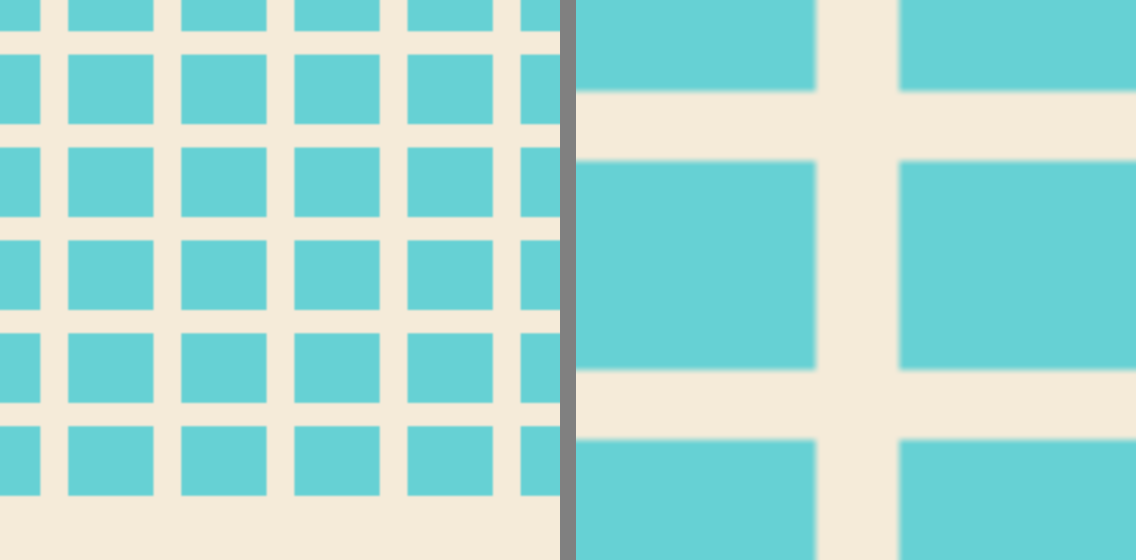
Left, the full canvas; right, a detail of the centre.
This pattern is drawn by a Shadertoy shader. Its source:

```glsl
// A grid of turquoise rectangular tiles on cream, ending above a plain bottom band.
// Space is folded into one cell per tile; a signed distance to each axis edge
// gives a soft coverage, and rows below the first one are masked out.

#define TILE_COLOR  vec3(0.400, 0.820, 0.830)
#define GROUND_COLOR vec3(0.960, 0.920, 0.850)
#define PITCH       vec2(0.2020, 0.1659)  // spacing of tile centres
#define TILE_SIZE   vec2(0.1523, 0.1243)  // width and height of a tile
#define FIRST_TILE  vec2(0.1979, 0.1768)  // centre of the lowest full tile
#define EDGE_SOFT   0.0034                // half width of the edge blend

// Coverage of a box centred on the origin, softened separately on each axis
float boxCoverage(vec2 p, vec2 halfSize, vec2 soft) {
    vec2 inside = smoothstep(-soft, soft, halfSize - abs(p));
    return inside.x * inside.y;
}

void mainImage(out vec4 fragColor, in vec2 fragCoord) {
    vec2 uv = fragCoord / iResolution.xy;

    // Fold the canvas into cells centred on the tiles
    vec2 grid = (uv - FIRST_TILE) / PITCH;
    vec2 cell = floor(grid + 0.5);
    vec2 local = (grid - cell) * PITCH;

    // Keep the blend at least one pixel wide on small canvases
    vec2 soft = max(vec2(EDGE_SOFT), 0.75 / iResolution.xy);
    float tile = boxCoverage(local, 0.5 * TILE_SIZE, soft);

    // Leave the band under the lowest row empty
    tile *= step(0.0, cell.y);

    fragColor = vec4(mix(GROUND_COLOR, TILE_COLOR, tile), 1.0);
}
```
